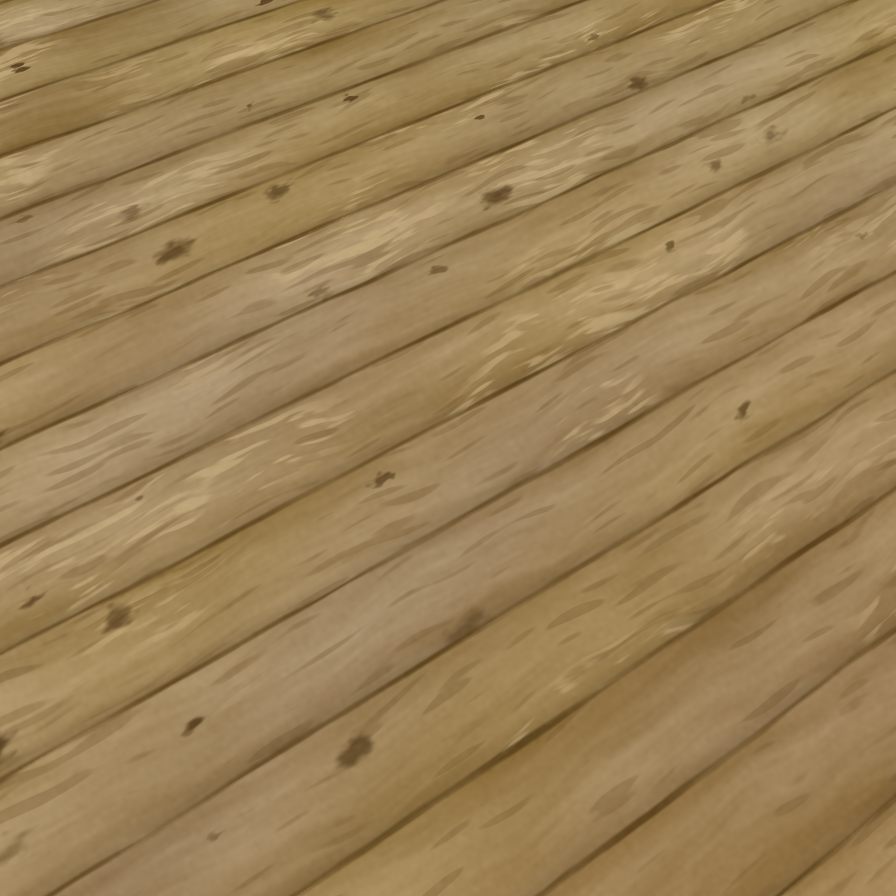
Write a Shadertoy shader that draws this texture.

```glsl
float hash(vec2 p) {
    vec3 q = fract(p.xyx * vec3(0.1031, 0.1030, 0.0973));
    q += dot(q, q.yzx + 33.33);
    return fract((q.x + q.y) * q.z);
}

// Cellular noise: soft signed blobs scattered one per cell, about -0.6 to 0.6
float cellNoise(vec2 p) {
    vec2 cell = floor(p);
    float sum = 0.0;
    for (int j = -1; j <= 1; j++)
    for (int i = -1; i <= 1; i++) {
        vec2 c = cell + vec2(i, j);
        vec2 d = p - c - vec2(hash(c + 7.3), hash(c + 51.7));
        float falloff = max(0.0, 1.0 - dot(d, d));
        sum += (2.0 * hash(c + 23.1) - 1.0) * falloff * falloff;
    }
    return sum;
}

// Perspective floor: x runs along the boards, y counts them downwards
vec2 boardSpace(vec2 uv) {
    float down = 1.0 - uv.y;
    float leftEdge = (down + 0.962) * 3.216 / (3.216 - uv.x) - 0.962;
    float depth = down + 1.178 - 0.067 * uv.x;
    return vec2(18.0 * uv.x / depth, 16.6 - 27.88 / (leftEdge + 1.178));
}

// Darkness of the occasional knot inside one stretch of a board
float knot(vec2 b, float board) {
    float along = b.x / 1.6 + hash(vec2(board, 4.0));
    vec2 id = vec2(floor(along), board);
    vec2 centre = vec2(mix(0.3, 0.7, hash(id + 11.0)), mix(0.15, 0.95, hash(id + 37.0)));
    vec2 d = (vec2(fract(along), fract(b.y)) - centre) * vec2(1.3, 1.5);
    float size = mix(0.08, 0.32, pow(hash(id + 71.0), 2.0));
    float ragged = length(d) + 0.08 * cellNoise(b * vec2(5.0, 12.0)) + 0.04 * cellNoise(b * vec2(12.0, 30.0));
    float present = step(hash(id + 93.0), 0.36) * mix(0.3, 0.85, hash(id + 17.0));
    return present * (1.0 - smoothstep(size * 0.2, size, ragged));
}

void mainImage(out vec4 fragColor, in vec2 fragCoord) {
    vec2 uv = fragCoord / iResolution.xy;
    vec2 b = boardSpace(uv);
    float blur = fwidth(b.y);
    b.y += 0.006 * sin(b.x * 1.7 + 2.0 * sin(b.x * 0.6));
    float board = floor(b.y);
    float across = fract(b.y);
    float lot = hash(vec2(board, 9.0));
    vec2 g = b + vec2(lot * 40.0, board * 3.0);
    g.y += 0.05 * sin(g.x * 1.3) + 0.02 * sin(g.x * 4.1 + b.y * 3.0);

    // Rounded profile, broad stains and long grain
    float crown = smoothstep(0.0, 0.35, across) * (1.0 - smoothstep(0.5, 1.0, across));
    float stain = cellNoise(g * vec2(0.35, 1.6));
    float grain = cellNoise(g * vec2(0.9, 9.0)) + 0.6 * cellNoise(g * vec2(2.5, 24.0));
    float tone = 0.28 + 0.42 * crown + 0.25 * (lot - 0.5) + 0.34 * stain + 0.17 * grain;
    vec3 color = mix(vec3(0.55, 0.44, 0.27), vec3(0.68, 0.58, 0.425), clamp(tone, -0.3, 1.2));

    // Greyed, olive and warm areas
    float weather = sin(b.x * 0.7 + lot * 6.3) + sin(b.y * 1.9 + b.x * 0.3);
    color += vec3(0.0, 0.002, 0.014) * weather;
    color += vec3(0.0, 0.008, -0.008) * smoothstep(0.6, 1.0, uv.y);
    color += vec3(0.0, -0.012, -0.02) * smoothstep(0.7, 1.4, uv.x + 0.6 - uv.y);

    // Thin pale splinters, gathered in clusters
    float cluster = smoothstep(0.1, 0.55, cellNoise(g * vec2(0.45, 1.3) + 60.0));
    float fibre = cellNoise(g * vec2(1.5, 13.0) + 20.0) + 0.6 * cellNoise(g * vec2(4.0, 30.0) + 5.0);
    color = mix(color, vec3(0.79, 0.69, 0.51), 0.6 * cluster * smoothstep(0.0, 0.7, fibre));

    // Sparse dark scratches and knots
    float scratch = smoothstep(0.5, 0.9, cellNoise(g * vec2(1.7, 15.0) + 90.0) + 0.4 * stain);
    color = mix(color, vec3(0.42, 0.31, 0.16), 0.28 * scratch);
    color = mix(color, vec3(0.29, 0.20, 0.085), knot(b, board));

    // Gaps between boards, with a soft shadow along the lower edge
    float edge = min(across, 1.0 - across);
    float nearest = floor(b.y + 0.5);
    float wear = 0.58 + 0.3 * sin(b.x * 0.9 + nearest * 2.4) * sin(b.x * 2.3 + nearest);
    float gap = 1.0 - smoothstep(0.006, 0.03 + blur, edge + 0.01 * grain);
    color *= 1.0 - 0.08 * smoothstep(0.8, 1.0, across);
    color = mix(color, vec3(0.34, 0.245, 0.10), gap * wear);

    // Fine surface mottling
    color += 0.01 * cellNoise(uv * 170.0);
    fragColor = vec4(clamp(color, 0.0, 1.0), 1.0);
}
```
